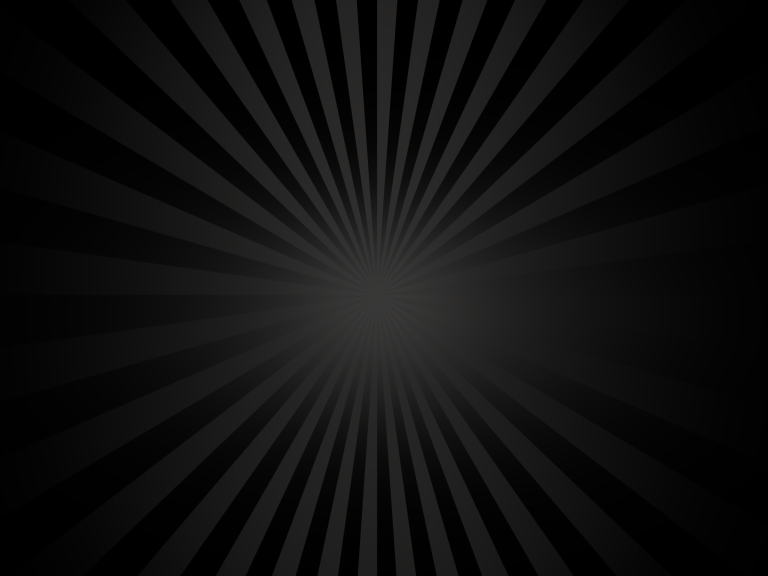
Reproduce this background procedurally as a Shadertoy shader.

```glsl
// Dark sunburst: charcoal rays fading to black around a soft central glow.

const float TAU = 6.2831853;
const float RAY_COUNT = 32.0;
const float RAY_STRETCH = 0.70;                  // horizontal squeeze of the fan
const vec2  BURST_CENTER = vec2(0.491, 0.488);   // fraction of the canvas
const vec2  RAY_OFFSET = vec2(-0.01, 0.10);      // rays are brightest above the hub
const vec2  RAY_SPREAD = vec2(0.300, 0.72);      // falloff, in canvas heights
const vec2  RAY_FADE = vec2(0.50, 0.92);         // radii where rays start and end fading
const vec2  GLOW_OFFSET = vec2(0.030, -0.035);   // glow sits right of and below the hub
const vec2  GLOW_SPREAD = vec2(0.270, 0.150);
const vec2  CORE_SPREAD = vec2(0.105);
const vec2  HAZE_OFFSET = vec2(0.020, -0.045);   // haze hides the wedges near the hub
const vec2  HAZE_SPREAD = vec2(0.190, 0.100);
const float HAZE_STRENGTH = 0.75;
const vec2  FAN_OFFSET = vec2(0.020, -0.020);
const vec2  FAN_SPREAD = vec2(0.050);
const vec3  RAY_COLOR = vec3(0.172, 0.168, 0.166);
const vec3  GLOW_COLOR = vec3(0.164, 0.161, 0.159);
const vec3  CORE_COLOR = vec3(0.058);
const vec3  FAN_COLOR = vec3(0.015);             // faint fan inside the haze

// Elliptical bell curve, 1 at the origin.
float bell(vec2 p, vec2 spread) {
    vec2 s = p / spread;
    return exp(-0.5 * dot(s, s));
}

// Alternating wedges, with edges softened over one pixel.
float rayMask(vec2 p, float pixel) {
    vec2 q = vec2(p.x / RAY_STRETCH, p.y);
    float radius = max(length(q), 1e-4);
    float turn = atan(q.x, q.y + 1e-6) / TAU * RAY_COUNT;
    float fromRayAxis = abs(fract(turn + 0.25) - 0.5);
    float softness = pixel * RAY_COUNT / (TAU * radius);
    return smoothstep(-softness, softness, 0.25 - fromRayAxis);
}

void mainImage(out vec4 fragColor, in vec2 fragCoord) {
    vec2 aspect = vec2(iResolution.x / iResolution.y, 1.0);
    vec2 p = (fragCoord / iResolution.xy - BURST_CENTER) * aspect;

    // Glow between the wedges, and the brighter wedges themselves
    vec3 glow = GLOW_COLOR * bell(p - GLOW_OFFSET, GLOW_SPREAD);
    float fade = 1.0 - smoothstep(RAY_FADE.x, RAY_FADE.y, length(p));
    vec3 lit = max(glow, RAY_COLOR * fade * bell(p - RAY_OFFSET, RAY_SPREAD));

    // Haze evens out the wedges around the hub
    float mask = rayMask(p, 1.0 / iResolution.y);
    float haze = HAZE_STRENGTH * bell(p - HAZE_OFFSET, HAZE_SPREAD);
    vec3 color = mix(glow, lit, mix(mask, 0.5, haze));

    // Brighter hub with its faint fan
    color += CORE_COLOR * bell(p, CORE_SPREAD);
    color += FAN_COLOR * (mask - 0.5) * bell(p - FAN_OFFSET, FAN_SPREAD);
    fragColor = vec4(color, 1.0);
}
```
